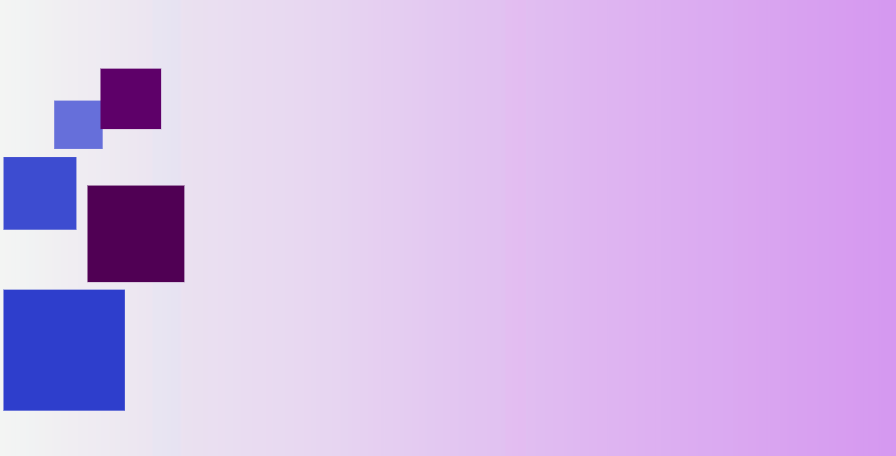
Write a Shadertoy shader that draws this background.

```glsl
const float DESIGN_ASPECT = 1.959;

// Backdrop colours and their positions across the width
const int STOP_COUNT = 6;
const float STOP_X[STOP_COUNT] = float[](0.0, 0.2, 0.37, 0.5, 0.67, 1.0);
const vec3 STOP_COLOR[STOP_COUNT] = vec3[](
    vec3(0.953, 0.961, 0.953), vec3(0.920, 0.886, 0.943),
    vec3(0.906, 0.836, 0.945), vec3(0.889, 0.780, 0.945),
    vec3(0.873, 0.711, 0.945), vec3(0.835, 0.595, 0.940));

// Faint vertical banding
const float BAND_COUNT = 56.0;
const float BAND_FREQUENCY = 0.37;
const float BAND_STRENGTH = 0.008;
const vec3 BAND_TINT = vec3(0.5, -1.0, -0.2);
const vec3 COOL_TINT = vec3(-0.014, 0.002, 0.005);
const vec3 PINK_TINT = vec3(0.010, -0.010, -0.002);
const vec2 COOL_RANGE = vec2(0.170, 0.202);
const vec2 PINK_RANGE = vec2(0.564, 0.587);

// Squares, back to front: centre x, centre y, half side in canvas heights
const int SQUARE_COUNT = 5;
const vec3 SQUARES[SQUARE_COUNT] = vec3[](
    vec3(0.1403, 0.2321, 0.1327), vec3(0.0874, 0.5759, 0.0797),
    vec3(0.1715, 0.7264, 0.0530), vec3(0.2860, 0.7832, 0.0663),
    vec3(0.2972, 0.4872, 0.1059));
const vec3 SQUARE_COLOR[SQUARE_COUNT] = vec3[](
    vec3(0.180, 0.243, 0.800), vec3(0.240, 0.300, 0.815),
    vec3(0.400, 0.435, 0.855), vec3(0.370, 0.000, 0.410),
    vec3(0.312, 0.000, 0.328));

float hashSlope(float n) {
    return fract(sin(n * 127.1) * 437.585) * 2.0 - 1.0;
}

// One-dimensional gradient noise
float gradientNoise(float x) {
    float cell = floor(x);
    float f = x - cell;
    float blend = f * f * f * (f * (f * 6.0 - 15.0) + 10.0);
    return mix(hashSlope(cell) * f, hashSlope(cell + 1.0) * (f - 1.0), blend);
}

float rangeMask(float x, vec2 range, float soft) {
    return smoothstep(-soft, soft, x - range.x)
         * smoothstep(-soft, soft, range.y - x);
}

vec3 backdrop(float x, float soft) {
    vec3 color = STOP_COLOR[0];
    for (int i = 1; i < STOP_COUNT; i++) {
        float t = clamp((x - STOP_X[i - 1]) / (STOP_X[i] - STOP_X[i - 1]), 0.0, 1.0);
        color = mix(color, STOP_COLOR[i], t);
    }
    float column = floor(x * BAND_COUNT);
    color += BAND_TINT * BAND_STRENGTH * gradientNoise(column * BAND_FREQUENCY);
    color += COOL_TINT * rangeMask(x, COOL_RANGE, soft);
    color += PINK_TINT * rangeMask(x, PINK_RANGE, soft);
    return color;
}

float squareDistance(vec2 p, vec3 square) {
    vec2 d = abs(p - square.xy) - square.z;
    return max(d.x, d.y);
}

void mainImage(out vec4 fragColor, in vec2 fragCoord) {
    vec2 uv = fragCoord / iResolution.xy;
    vec2 p = uv * vec2(DESIGN_ASPECT, 1.0);
    float pixel = 1.0 / iResolution.y;

    vec3 color = backdrop(uv.x, 1.0 / iResolution.x);

    // Layer the squares with one-pixel edges
    for (int i = 0; i < SQUARE_COUNT; i++) {
        float coverage = clamp(0.5 - squareDistance(p, SQUARES[i]) / pixel, 0.0, 1.0);
        color = mix(color, SQUARE_COLOR[i], coverage);
    }

    fragColor = vec4(color, 1.0);
}
```
